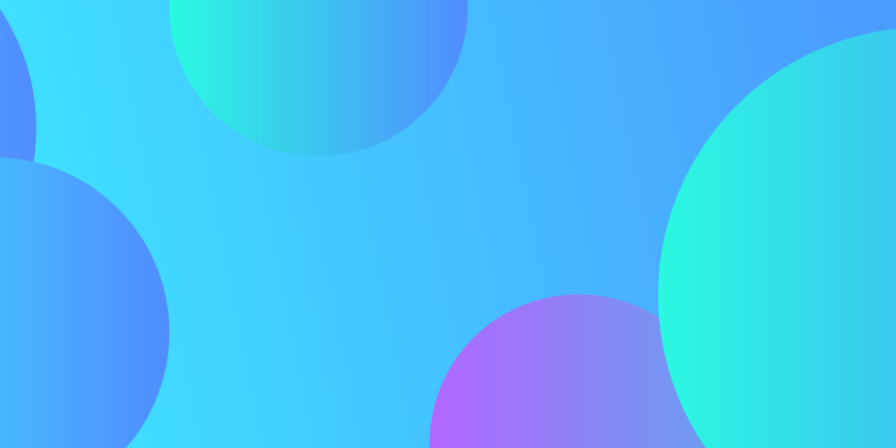
Give the GLSL for this background, as a Shadertoy shader.

```glsl
#define SKY_CYAN vec3(0.245, 0.890, 1.000)
#define SKY_BLUE vec3(0.295, 0.610, 1.000)
#define MINT     vec3(0.165, 0.975, 0.880)
#define AZURE    vec3(0.315, 0.550, 1.000)
#define VIOLET   vec3(0.700, 0.400, 1.000)
#define SLATE    vec3(0.410, 0.625, 0.940)
#define SKY_TILT 0.10

// Disc shaded from its left edge to its right edge
void paintDisc(inout vec3 color, vec2 p, vec2 center, float radius, vec3 left, vec3 right) {
    vec2 offset = p - center;
    float pixel = 1.0 / iResolution.y;
    float coverage = 1.0 - smoothstep(-pixel, pixel, length(offset) - radius);
    float across = clamp(0.5 + 0.5 * offset.x / radius, 0.0, 1.0);
    color = mix(color, mix(left, right, across), coverage);
}

void mainImage(out vec4 fragColor, in vec2 fragCoord) {
    // Canvas height is one unit
    vec2 p = fragCoord / iResolution.y;
    float aspect = iResolution.x / iResolution.y;

    // Slightly tilted backdrop
    float skyBlend = p.x / aspect + SKY_TILT * (p.y - 0.5);
    vec3 color = mix(SKY_CYAN, SKY_BLUE, clamp(skyBlend, 0.0, 1.0));

    // Discs, back to front
    paintDisc(color, p, vec2(-0.396, 0.714), 0.477, SKY_CYAN, AZURE);
    paintDisc(color, p, vec2(-0.013, 0.258), 0.391, SKY_CYAN, AZURE);
    paintDisc(color, p, vec2(0.711, 0.984), 0.333, MINT, AZURE);
    paintDisc(color, p, vec2(1.292, 0.010), 0.333, VIOLET, SLATE);
    paintDisc(color, p, vec2(2.068, 0.341), 0.599, MINT, AZURE);

    fragColor = vec4(color, 1.0);
}
```
